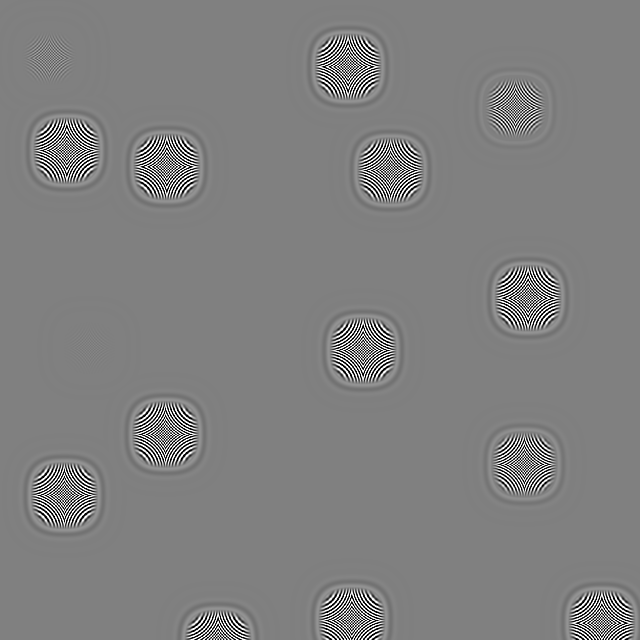
Write a Shadertoy shader that draws this pattern.

```glsl
const int   SPOT_COUNT    = 15;
const float SPOT_RADIUS   = 0.0530;  // outer limit of the fringes
const float EDGE_SOFTNESS = 0.0150;
const float SQUARENESS    = 2.7;     // exponent of the rounded square
const float CENTRE_FREQ   = 256.0;   // fringe cycles per canvas at a spot centre
const float CHIRP_REACH   = 0.0560;  // distance at which the frequency falls to zero
const float CHECKER_SIZE  = 0.030;   // checks turn into stripes within this radius
const float STRIPE_SHARE  = 0.65;    // below one, stripes break into spindles
const float FRINGE_GAIN   = 0.95;
const float HALO_START    = 0.0535;
const float HALO_RISE     = 0.004;
const float HALO_PERIOD   = 0.0160;
const float HALO_WIDTH    = 0.0125;
const float HALO_GAIN     = 0.075;
const float JITTER        = 0.16;
const float OVERHANG      = 0.02;    // how far centres may lie outside the canvas
const vec2  SCATTER_SEED  = vec2(0.31, 0.12);
const vec3  BASE_GREY     = vec3(0.5);
const float TAU           = 6.2831853;

vec2 hash2(float n) {
    vec3 p = fract(vec3(n) * vec3(0.1031, 0.1030, 0.0973));
    p += dot(p, p.yzx + 33.33);
    return fract((p.xx + p.yz) * p.zy);
}

// Even scatter with jitter, snapped to half a fringe so spots stay symmetric
vec2 spotCentre(float id) {
    vec2 even = SCATTER_SEED + id * vec2(0.7549, 0.5698);
    vec2 p = fract(even + JITTER * (hash2(id) - 0.5));
    p = mix(vec2(-OVERHANG), vec2(1.0 + OVERHANG), p);
    float grid = 2.0 * CENTRE_FREQ;
    return (floor(p * grid) + 0.5) / grid;
}

// Most spots are fully grown, a few are still faint
float spotGrowth(float id) {
    return smoothstep(0.0, 0.3, fract(id * 0.618));
}

float roundedSquareRadius(vec2 q) {
    vec2 p = pow(q + 1e-6, vec2(SQUARENESS));
    return pow(p.x + p.y, 1.0 / SQUARENESS);
}

// Checks in the centre open into star-shaped stripes, coarsest in the corners
float fringes(vec2 q, float r) {
    vec2 phase = TAU * CENTRE_FREQ * (q - q * q / (2.0 * CHIRP_REACH));
    float stripes = STRIPE_SHARE * smoothstep(0.0, CHECKER_SIZE, r);
    vec2 c = cos(phase);
    vec2 s = sin(phase);
    return c.x * c.y - stripes * s.x * s.y;
}

// Soft light and dark rings around the patch, gone after one and a half periods
float halo(float r) {
    float t = r - HALO_START;
    float inner = smoothstep(-HALO_RISE, 0.0, t);
    float fade = max(t, 0.0) / HALO_WIDTH;
    return inner * cos(TAU * t / HALO_PERIOD) * exp(-fade * fade);
}

float spot(vec2 d, float growth) {
    vec2 q = abs(d);
    float r = roundedSquareRadius(q);
    float radius = SPOT_RADIUS * mix(0.75, 1.0, growth);
    float softness = EDGE_SOFTNESS * mix(2.2, 1.0, growth);
    float patchMask = 1.0 - smoothstep(radius - softness, radius, r);
    return FRINGE_GAIN * growth * patchMask * fringes(q, r)
         + HALO_GAIN * growth * growth * halo(r);
}

void mainImage(out vec4 fragColor, in vec2 fragCoord) {
    vec2 uv = fragCoord / min(iResolution.x, iResolution.y);

    // Overlapping spots add up and interfere
    float signal = 0.0;
    for (int i = 1; i <= SPOT_COUNT; i++) {
        float id = float(i);
        signal += spot(uv - spotCentre(id), spotGrowth(id));
    }

    fragColor = vec4(clamp(BASE_GREY + signal, 0.0, 1.0), 1.0);
}
```
